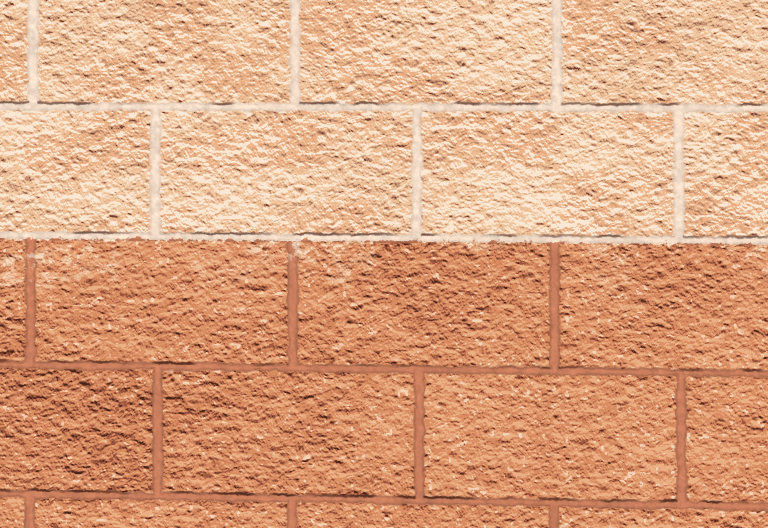
Write a WebGL 2 fragment shader that draws this texture.

```glsl
#version 300 es
precision highp float;

uniform vec2 u_resolution;
out vec4 outColor;

// Layout, in units of canvas height
const vec2 BLOCK = vec2(0.496, 0.248);
const vec2 FIRST_JOINT = vec2(0.297, 0.053);
const float STAGGER = 0.236;
const float TILT = 0.020;
const float BED_HALF = 0.0070;
const float HEAD_HALF = 0.0095;
const float JOINT_ROUGHNESS = 0.010;
const float PALE_ROWS_FROM = 2.0;

// Stone relief
const vec2 GRAIN = vec2(56.0, 82.0);
const vec2 LIGHT_STEP = vec2(0.0008, 0.0036);
const float RELIEF = 1.75;
const float STAIN = 0.38;
const float BLOCK_VARIATION = 0.08;

// Colours
const vec3 CREAM = vec3(0.98, 0.91, 0.83);
const vec3 PEACH = vec3(0.94, 0.76, 0.60);
const vec3 TAN = vec3(0.75, 0.55, 0.43);
const vec3 ORANGE = vec3(0.90, 0.61, 0.42);
const vec3 RUST = vec3(0.74, 0.41, 0.28);
const vec3 UMBER = vec3(0.46, 0.25, 0.19);
const vec3 CREVICE = vec3(0.28, 0.14, 0.10);
const vec3 PALE_MORTAR = vec3(0.96, 0.87, 0.79);
const vec3 RED_MORTAR = vec3(0.80, 0.50, 0.37);

float hash(vec2 p) {
    return fract(sin(dot(p, vec2(127.1, 311.7))) * 43758.5453);
}

float noise(vec2 p) {
    vec2 i = floor(p), f = fract(p);
    f = f * f * f * (f * (f * 6.0 - 15.0) + 10.0);
    return mix(mix(hash(i), hash(i + vec2(1, 0)), f.x),
               mix(hash(i + vec2(0, 1)), hash(i + vec2(1, 1)), f.x), f.y);
}

// Rough sum of octaves, centred near one half
float fbm(vec2 p) {
    float sum = 0.0, amp = 0.41;
    for (int i = 0; i < 4; i++) {
        sum += amp * noise(p);
        p = mat2(0.96, 0.28, -0.28, 0.96) * p * 1.87 + 17.3;
        amp *= 0.68;
    }
    return sum;
}

// Four-stop ramp from deep shadow to highlight
vec3 ramp(float t, vec3 deep, vec3 shade, vec3 body, vec3 glint) {
    vec3 c = mix(deep, shade, smoothstep(-0.08, 0.24, t));
    c = mix(c, body, smoothstep(0.20, 0.52, t));
    return mix(c, glint, smoothstep(0.55, 0.90, t));
}

void main() {
    vec2 p = gl_FragCoord.xy / u_resolution.y;
    float px = 1.0 / u_resolution.y;

    // Running bond, with courses that sag to the right lower down
    vec2 wall = p;
    wall.y += TILT * (0.9 - p.y) * (p.x - 0.73);
    vec2 grid = (wall - FIRST_JOINT) / BLOCK;
    float row = floor(grid.y);
    grid.x += (STAGGER * mod(row, 2.0) + 0.010 * (hash(vec2(row, 4.0)) - 0.5)) / BLOCK.x;
    vec2 cell = floor(grid);
    vec2 local = fract(grid) * BLOCK;
    vec2 toJoint = min(local, BLOCK - local);

    // Distance to the ragged block outline, positive inside the block
    float rag = fbm(p * 60.0) - 0.5;
    float edge = min(toJoint.x - HEAD_HALF, toJoint.y - BED_HALF) + rag * JOINT_ROUGHNESS;
    float block = smoothstep(-px, px + 0.001, edge);

    // Pale coat above, with a frayed lower rim and salt bloom beneath it
    float rim = wall.y - FIRST_JOINT.y - PALE_ROWS_FROM * BLOCK.y + BED_HALF;
    float pale = smoothstep(-0.002, 0.002, rim + rag * 0.022);
    float bloom = smoothstep(0.58, 0.78, noise(p * vec2(8.0, 13.0) + 3.7))
                * smoothstep(0.46, 0.66, fbm(p * 55.0 + 9.0))
                * smoothstep(-0.14, -0.01, rim);
    pale = max(pale, bloom * 0.85);

    // Split-face relief lit from above
    vec2 q = p + 0.005 * (vec2(noise(p * 37.0), noise(p * 37.0 + 50.0)) - 0.5);
    float height = fbm(q * GRAIN);
    float slope = height - fbm((q + LIGHT_STEP) * GRAIN);
    float stain = fbm(p * vec2(4.0, 6.5) + 7.0) - 0.5;
    float tone = 0.57 + RELIEF * slope + 0.35 * (height - 0.5)
               + STAIN * stain + BLOCK_VARIATION * (hash(cell + 2.3) - 0.5);
    tone -= 0.08 * (1.0 - smoothstep(0.0, 0.010, edge)) * (1.0 - pale);

    // Two weathered finishes of the same stone
    vec3 body = mix(PEACH, ORANGE, 0.45 * smoothstep(0.40, 0.75, noise(p * vec2(9.0, 14.0))));
    vec3 paleStone = ramp(tone + 0.06, UMBER, TAN, body, CREAM);
    vec3 redStone = ramp(tone, CREVICE, mix(UMBER, RUST, 0.55), mix(RUST, ORANGE, 0.68),
                         mix(ORANGE, PEACH, 0.55));
    float speck = smoothstep(0.76, 0.92, noise(p * 135.0)) * smoothstep(0.45, 0.75, tone);
    redStone = mix(redStone, CREAM, 0.65 * speck);
    vec3 stone = mix(redStone, paleStone, pale);

    // Mortar, darker along its sides
    vec3 mortar = mix(RED_MORTAR, PALE_MORTAR, pale);
    mortar *= 1.0 + 0.22 * (fbm(p * 80.0 + 31.0) - 0.5);
    mortar *= mix(mix(0.84, 0.93, pale), 1.0, smoothstep(0.0, 0.006, -edge));
    vec3 color = mix(mortar, stone, block);

    // Broken shadow under the lower edge of each course
    float fromBed = local.y - BLOCK.y * step(0.5 * BLOCK.y, local.y);
    float line = 1.0 - smoothstep(0.0003, 0.0022 + px, abs(fromBed - BED_HALF + rag * 0.007));
    float gap = smoothstep(0.35, 0.80, noise(p * vec2(26.0, 5.0) + 11.0));
    gap *= smoothstep(HEAD_HALF * 0.6, HEAD_HALF, toJoint.x);
    color = mix(color, CREVICE, line * gap * mix(0.85, 0.65, pale));

    outColor = vec4(clamp(color, 0.0, 1.0), 1.0);
}
```
